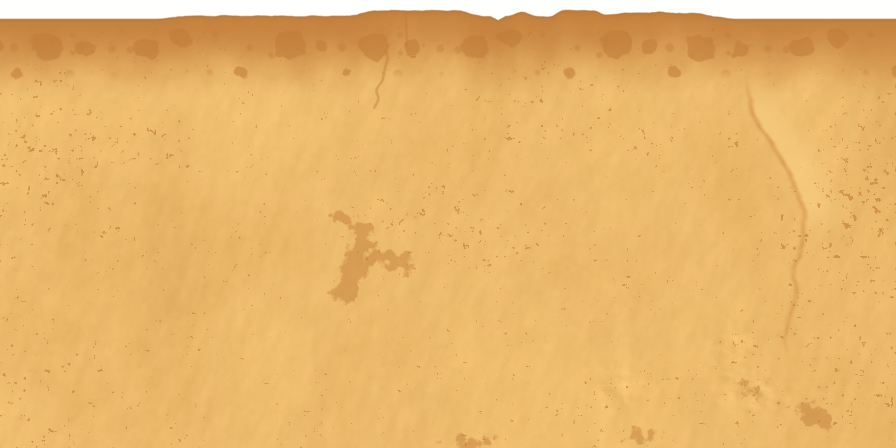
Write a Shadertoy shader that draws this texture.

```glsl
const vec3 PAPER = vec3(0.945, 0.757, 0.445);
const vec3 SHADE = vec3(0.865, 0.645, 0.350);
const vec3 STAIN = vec3(0.755, 0.485, 0.225);
const vec3 LIGHT = vec3(0.970, 0.805, 0.510);
const vec3 BACKDROP = vec3(1.0, 1.0, 0.995);
const float BLOT_PERIOD = 0.732;   // width of one run of blots
const float SCORCH_DEPTH = 0.19;   // reach of the browned band
const float GRAIN = 0.045;
// Large blots: x, depth below the top, radius
const vec3 BLOTS[8] = vec3[8](
    vec3(0.102, 0.105, 0.031), vec3(0.188, 0.108, 0.018),
    vec3(0.330, 0.106, 0.026), vec3(0.405, 0.085, 0.021),
    vec3(0.645, 0.099, 0.034), vec3(0.716, 0.104, 0.015),
    vec3(0.542, 0.161, 0.012), vec3(0.040, 0.162, 0.012));

float hash(vec2 p) {
    vec3 q = fract(vec3(p.xyx) * 0.1031);
    q += dot(q, q.yzx + 33.33);
    return fract((q.x + q.y) * q.z);
}

float noise(vec2 p) {
    vec2 i = floor(p), f = fract(p);
    f = f * f * (3.0 - 2.0 * f);
    return mix(mix(hash(i), hash(i + vec2(1, 0)), f.x),
               mix(hash(i + vec2(0, 1)), hash(i + 1.0), f.x), f.y);
}

float fbm(vec2 p) {
    float sum = 0.0, amp = 0.5;
    for (int i = 0; i < 4; i++) {
        sum += amp * noise(p);
        p = mat2(1.6, 1.2, -1.2, 1.6) * p + 7.3;
        amp *= 0.5;
    }
    return sum / 0.9375;
}

// Soft elliptical patch
float patchAt(vec2 p, vec2 centre, vec2 size) {
    vec2 d = (p - centre) / size;
    return exp(-dot(d, d));
}

float band(float x, float a, float b, float soft) {
    return smoothstep(a - soft, a + soft, x) - smoothstep(b - soft, b + soft, x);
}

float segment(vec2 p, vec2 a, vec2 b) {
    vec2 d = b - a;
    return length(p - a - d * clamp(dot(p - a, d) / dot(d, d), 0.0, 1.0));
}

// Height of the torn top edge
float tornEdge(float x) {
    float torn = band(x, 0.38, 1.61, 0.035);
    float h = 0.958 + 0.006 * torn;
    h += 0.013 * band(x, 0.81, 1.045, 0.04) + 0.010 * band(x, 1.145, 1.185, 0.02);
    h += 0.014 * band(x, 1.24, 1.34, 0.018) + 0.009 * band(x, 1.36, 1.57, 0.05);
    h -= 0.011 * max(0.0, 1.0 - abs(x - 1.112) / 0.017);
    return h + torn * 0.007 * (fbm(vec2(x * 34.0, 2.0)) - 0.5);
}

float blots(vec2 p) {
    float cover = 0.0;
    vec2 q = vec2(mod(p.x, BLOT_PERIOD), 1.0 - p.y);
    float ragged = (fbm(p * 38.0) - 0.5) * 0.026;
    for (int i = 0; i < 8; i++) {
        vec2 d = q - BLOTS[i].xy;
        d.x -= BLOT_PERIOD * round(d.x / BLOT_PERIOD);
        float r = BLOTS[i].z;
        cover = max(cover, 1.0 - smoothstep(-0.003, 0.003, length(d * vec2(0.9, 1.1)) - r + ragged));
    }
    // Scattered droplets
    vec2 cell = floor(q / 0.045), f = fract(q / 0.045) - 0.5;
    vec2 jitter = vec2(hash(cell), hash(cell + 9.0)) - 0.5;
    float r = 0.24 * hash(cell + 21.0);
    float drop = 1.0 - smoothstep(r - 0.07, r + 0.07, length(f - 0.5 * jitter));
    return max(cover, 0.7 * drop * step(0.45, hash(cell + 5.0)) * band(q.y, 0.07, 0.165, 0.015));
}

void mainImage(out vec4 fragColor, in vec2 fragCoord) {
    vec2 p = fragCoord / iResolution.y;
    float px = 1.0 / iResolution.y;
    float fine = fbm(p * 75.0);

    // Broad shading and slanted fibres
    float shade = 0.20 + 0.55 * (fbm(p * vec2(5.0, 2.6) + 3.0) - 0.5);
    shade += 0.34 * patchAt(p, vec2(0.57, 0.46), vec2(0.13, 0.12)) + 0.24 * patchAt(p, vec2(0.18, 0.50), vec2(0.07, 0.30));
    shade += 0.22 * patchAt(p, vec2(0.36, 0.36), vec2(0.07, 0.25)) + 0.40 * patchAt(p, vec2(2.02, 0.72), vec2(0.10, 0.28));
    shade += 0.2 * patchAt(p, vec2(1.62, 0.66), vec2(0.14, 0.22)) - 0.2 * patchAt(p, vec2(0.52, 0.66), vec2(0.16, 0.15));
    vec3 col = mix(PAPER, SHADE, clamp(shade, 0.0, 1.0));
    vec2 fibre = vec2(p.x - 0.35 * p.y, p.y + 0.25 * p.x);
    col += GRAIN * (fbm(fibre * vec2(48.0, 17.0)) - 0.5) + 0.5 * GRAIN * (fine - 0.5);

    // Long crease with a lit flap on its right
    float creaseX = 1.667 + 0.13 * smoothstep(-0.82, -0.50, -p.y) - 0.042 * smoothstep(-0.50, -0.22, -p.y);
    float side = p.x - creaseX - 0.035 * (fbm(vec2(p.y * 15.0, 4.0)) - 0.5);
    float flap = smoothstep(0.0, 0.008, side) * (1.0 - smoothstep(0.02, 0.12, side));
    col = mix(col, LIGHT, 0.65 * flap * band(p.y, 0.50, 0.78, 0.05));
    float fold = exp(-pow((side + 0.004) / 0.006, 2.0)) * band(p.y, 0.24, 0.80, 0.06);
    col = mix(col, STAIN, 0.38 * fold * (0.4 + fine));

    // Short wrinkles near the lower right and hairline cracks above
    float wrinkle = patchAt(p, vec2(1.63, 0.21), vec2(0.04, 0.07)) + patchAt(p, vec2(1.38, 0.14), vec2(0.05, 0.05)) + patchAt(p, vec2(1.70, 0.12), vec2(0.08, 0.04));
    col += 0.22 * wrinkle * (fbm(p * 24.0 + vec2(0.12, 0.12)) - fbm(p * 24.0 - vec2(0.12, 0.12)));
    float wob = 0.014 * (noise(vec2(p.y * 45.0, 8.0)) - 0.5);
    float crack = min(segment(p + vec2(wob, 0), vec2(0.87, 0.90), vec2(0.835, 0.76)), segment(p + vec2(wob, 0), vec2(0.905, 0.97), vec2(0.91, 0.90)));
    col = mix(col, STAIN, 0.45 * (1.0 - smoothstep(0.001, 0.005, crack)));

    // Speckles gather in worn areas
    float wear = patchAt(p, vec2(0.13, 0.62), vec2(0.20, 0.20)) + patchAt(p, vec2(1.95, 0.50), vec2(0.16, 0.32));
    wear += patchAt(p, vec2(0.04, 0.08), vec2(0.14, 0.12)) + patchAt(p, vec2(1.06, 0.50), vec2(0.16, 0.08)) + patchAt(p, vec2(1.74, 0.10), vec2(0.22, 0.10));
    wear += 0.7 * patchAt(p, vec2(1.30, 0.76), vec2(0.25, 0.10));
    float speck = fbm(p * 110.0 + 17.0) + 0.10 * min(wear, 1.2) + 0.16 * (fbm(p * 9.0) - 0.5);
    col = mix(col, STAIN, 0.62 * smoothstep(0.79, 0.86, speck));

    // Mottled central stain and patches at the lower edge
    float stain = 1.0 - smoothstep(0.0, 0.06, segment(p, vec2(0.81, 0.47), vec2(0.772, 0.35)));
    stain = max(stain, 0.85 - smoothstep(0.0, 0.05, segment(p, vec2(0.80, 0.43), vec2(0.905, 0.41))));
    stain = max(stain, 0.7 * patchAt(p, vec2(0.765, 0.515), vec2(0.04, 0.015)));
    stain = max(stain, 0.8 * max(patchAt(p, vec2(1.05, 0.01), vec2(0.06, 0.022)), patchAt(p, vec2(1.43, 0.03), vec2(0.05, 0.025))));
    stain = max(stain, 0.8 * max(patchAt(p, vec2(1.67, 0.13), vec2(0.05, 0.025)), patchAt(p, vec2(1.82, 0.07), vec2(0.05, 0.03))));
    float mottle = stain + 1.1 * (fbm(p * 32.0 + 5.0) - 0.5) + 0.9 * (fine - 0.5);
    col = mix(col, STAIN, 0.48 * smoothstep(0.45, 0.72, mottle) * smoothstep(0.05, 0.3, stain));

    // Browned band, blots and torn edge
    float edge = tornEdge(p.x);
    float depth = edge - p.y;
    float scorch = 1.0 - smoothstep(0.0, SCORCH_DEPTH, depth + 0.05 * (fbm(p * 12.0) - 0.5));
    col = mix(col, STAIN, 0.88 * scorch);
    col = mix(col, STAIN * 0.99, 0.55 * blots(p));
    col *= 1.0 - 0.09 * exp(-max(depth, 0.0) / 0.006);
    col = mix(BACKDROP, col, smoothstep(-px, px, depth));
    fragColor = vec4(clamp(col, 0.0, 1.0), 1.0);
}
```
